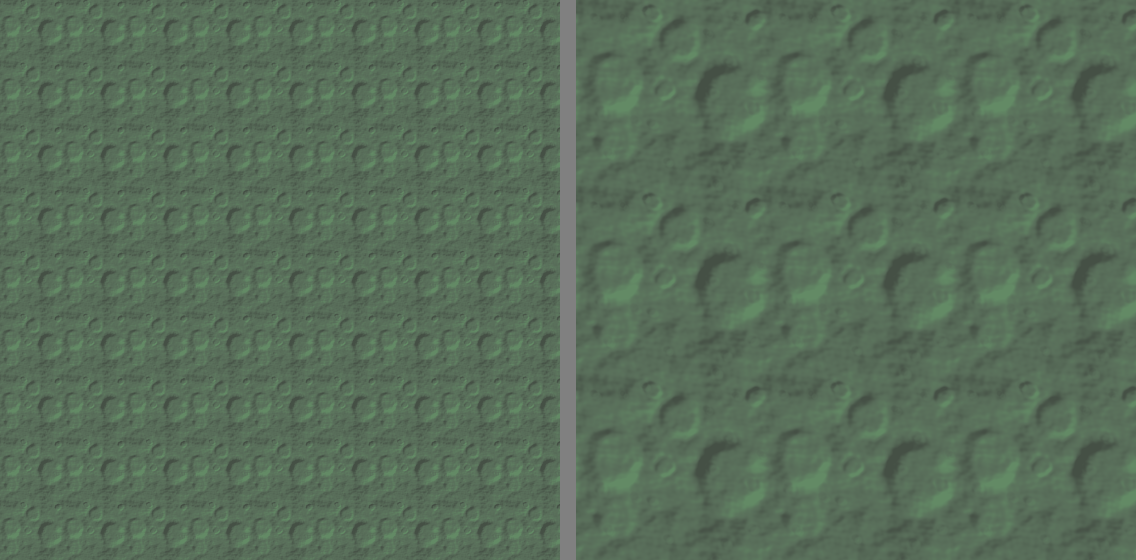
Left, the full canvas; right, a detail of the centre.
Write a WebGL 1 fragment shader that draws this texture.

```glsl
precision highp float;
// Green cratered ground: a tile of embossed craters and grit, lit from the upper left.

uniform vec2 u_resolution;

#define REPEATS 8.92      // tiles across and down
#define RELIEF 0.85       // strength of the slope shading
#define GRIT 0.12         // slope of the rough ground
#define RIM 0.32          // rim height relative to crater depth
#define WOBBLE 0.022      // irregularity of crater outlines
#define PITS 16           // scattered tiny pits per tile
#define SHADOW vec3(0.265, 0.305, 0.265)
#define GROUND vec3(0.350, 0.435, 0.355)
#define LIGHT  vec3(0.390, 0.550, 0.400)

vec2 hash2(vec2 p) {
  vec2 q = vec2(dot(p, vec2(127.1, 311.7)), dot(p, vec2(269.5, 183.3)));
  return fract(sin(q) * 43758.55);
}

float cornerRamp(vec2 cell, vec2 offset, vec2 period) {
  vec2 gradient = hash2(mod(cell, period)) * 2.0 - 1.0;
  return dot(gradient, offset);
}

// Gradient noise over the unit tile, wrapping after `period` cells.
float tileNoise(vec2 p, vec2 period) {
  p *= period;
  vec2 i = floor(p), f = p - i;
  vec2 u = f * f * f * (f * (f * 6.0 - 15.0) + 10.0);
  vec2 x = vec2(1.0, 0.0), y = vec2(0.0, 1.0);
  float top = mix(cornerRamp(i, f, period), cornerRamp(i + x, f - x, period), u.x);
  float bottom = mix(cornerRamp(i + y, f - y, period),
                     cornerRamp(i + 1.0, f - 1.0, period), u.x);
  return mix(top, bottom, u.y);
}

// Shortest offset between two points of the wrapping tile.
vec2 wrapOffset(vec2 p, vec2 center) {
  return fract(p - center + 0.5) - 0.5;
}

// Flat floor, steep wall and a raised rim that fades outward.
float crater(vec2 p, vec2 center, float radius, float depth) {
  float r = length(wrapOffset(p, center)) / radius;
  float bowl = smoothstep(0.55, 1.02, r) - 1.0;
  float rim = RIM * exp(-16.0 * (r - 1.05) * (r - 1.05));
  return depth * radius * (bowl + rim);
}

float groundHeight(vec2 p) {
  // Rough ground: octaves of equal slope, slightly stretched sideways
  float h = 0.0;
  vec2 period = vec2(4.0, 5.0);
  for (int i = 0; i < 4; i++) {
    h += GRIT * tileNoise(p + 0.17 * float(i), period) / period.x;
    period *= 2.0;
  }

  // Worn outlines
  vec2 q = p + WOBBLE * vec2(tileNoise(p, vec2(7.0)),
                             tileNoise(p + 0.37, vec2(7.0)));

  // Main crater with its central peak, and its shallower neighbours
  h += crater(q, vec2(0.80, 0.51), 0.205, 0.14);
  h -= crater(q, vec2(0.91, 0.54), 0.040, 0.10);
  h += crater(q, vec2(0.17, 0.40), 0.170, 0.12);
  h += crater(q, vec2(0.53, 0.19), 0.120, 0.12);
  h += crater(q, vec2(0.19, 0.72), 0.120, 0.07);
  h += crater(q, vec2(0.27, 0.02), 0.220, 0.06);

  // Small deep craters
  h += crater(q, vec2(0.93, 0.08), 0.055, 0.15);
  h += crater(q, vec2(0.38, 0.04), 0.050, 0.17);
  h += crater(q, vec2(0.45, 0.45), 0.055, 0.15);

  // Scattered pits
  for (int i = 0; i < PITS; i++) {
    vec2 seed = vec2(float(i), 4.7);
    float size = mix(0.018, 0.040, hash2(seed + 9.1).x);
    h += crater(q, hash2(seed), size, 0.08);
  }
  return h;
}

void main() {
  // Tile space starts at the upper left, y running down
  vec2 p = vec2(gl_FragCoord.x, u_resolution.y - gl_FragCoord.y);
  p *= REPEATS / u_resolution.y;
  p = fract(p);

  // Slope toward the light
  vec2 toLight = normalize(vec2(-1.0, -0.85));
  float reach = 0.012;
  float slope = (groundHeight(p - reach * toLight)
               - groundHeight(p + reach * toLight)) / (2.0 * reach);

  // Soft patches: green around the shallow crater, grey below the main one
  vec2 green = wrapOffset(p, vec2(0.18, 0.48));
  vec2 grey = wrapOffset(p, vec2(0.72, 0.78));
  float patches = 0.17 * exp(-18.0 * dot(green, green))
                - 0.09 * exp(-14.0 * dot(grey, grey))
                + 0.12 * tileNoise(p, vec2(3.0));

  float tone = clamp(0.48 + RELIEF * slope + patches, 0.0, 1.0);
  vec3 color = mix(SHADOW, GROUND, smoothstep(-0.1, 0.55, tone));
  color = mix(color, LIGHT, smoothstep(0.45, 1.1, tone));
  gl_FragColor = vec4(color, 1.0);
}
```
